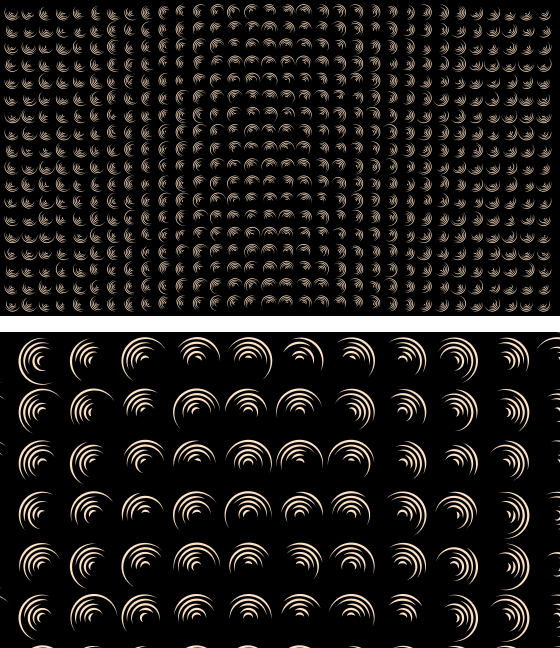
Top: the whole. Bottom: its middle third, enlarged.
Reproduce this pattern procedurally as a WebGL 1 fragment shader.

```glsl
precision highp float;

// A grid of 32 by 18 tiles, each holding five concentric cream arcs on black.
// The arcs turn from lower left, over the top, to lower right across the grid;
// each arc has its own lean and length, and thins out toward both ends.

uniform vec2 u_resolution;

const float PI = 3.14159;

float hash(vec2 p) {
  vec3 q = fract(vec3(p.xyx) * 0.1031);
  q += dot(q, q.yzx + 33.33);
  return fract((q.x + q.y) * q.z);
}

// Dot product of a random unit gradient with the offset from its corner
float cornerSlope(vec2 corner, vec2 offset) {
  float a = 2.0 * PI * hash(corner);
  return dot(vec2(cos(a), sin(a)), offset);
}

float gradientNoise(vec2 p) {
  vec2 i = floor(p);
  vec2 f = fract(p);
  vec2 u = f * f * f * (f * (f * 6.0 - 15.0) + 10.0);
  vec2 e = vec2(1.0, 0.0);
  float low = mix(cornerSlope(i, f), cornerSlope(i + e, f - e), u.x);
  float high = mix(cornerSlope(i + e.yx, f - e.yx),
                   cornerSlope(i + e.xx, f - e.xx), u.x);
  return mix(low, high, u.y);
}

// Share of a pixel covered by a line, also right for lines thinner than a pixel
float lineCoverage(float dist, float width, float pixel) {
  float near = max(dist - 0.5 * pixel, -0.5 * width);
  float far = min(dist + 0.5 * pixel, 0.5 * width);
  return clamp((far - near) / pixel, 0.0, 1.0);
}

// Main facing of the arcs in a tile, swinging with the column
float tileFacing(vec2 tile) {
  float swing = 2.72 * sin(0.089 * (15.2 - tile.x));
  return 0.5 * PI + swing + 0.45 * gradientNoise(tile * 0.37 + 5.3);
}

// Angle wrapped to the range -PI to PI
float wrapAngle(float a) {
  return mod(a + PI, 2.0 * PI) - PI;
}

void main() {
  // Grid coordinates, with an even margin on the left, top and bottom
  float tileSize = 0.0542;
  vec2 grid = (gl_FragCoord.xy / u_resolution.y - 0.0125) / tileSize;
  float pixel = 1.0 / (u_resolution.y * tileSize);
  vec2 tile = floor(grid);
  vec2 p = fract(grid) - 0.5;

  float radius = length(p);
  float angle = atan(p.y, p.x + 1e-5);
  float facing = tileFacing(tile);

  // Concentric arcs, each with a random lean and reach
  float ink = 0.0;
  for (int k = 1; k <= 5; k++) {
    float ring = float(k);
    vec2 seed = tile + vec2(ring * 41.0, ring * 17.0) + 7.0;
    float lean = 1.2 * (hash(seed) - 0.5);
    float reach = mix(0.8, 1.95, hash(seed + 113.0));
    float turn = abs(wrapAngle(angle - facing - lean));
    float taper = cos(0.5 * PI * min(turn / reach, 1.0));
    ink += lineCoverage(radius - 0.09 * ring, 0.044 * taper, pixel);
  }

  // Keep the grid to its tile count
  vec2 inside = step(vec2(0.0), tile) * step(tile, vec2(31.0, 17.0));
  ink = min(ink, 1.0) * inside.x * inside.y;

  gl_FragColor = vec4(vec3(1.0, 0.89, 0.78) * ink, 1.0);
}
```
